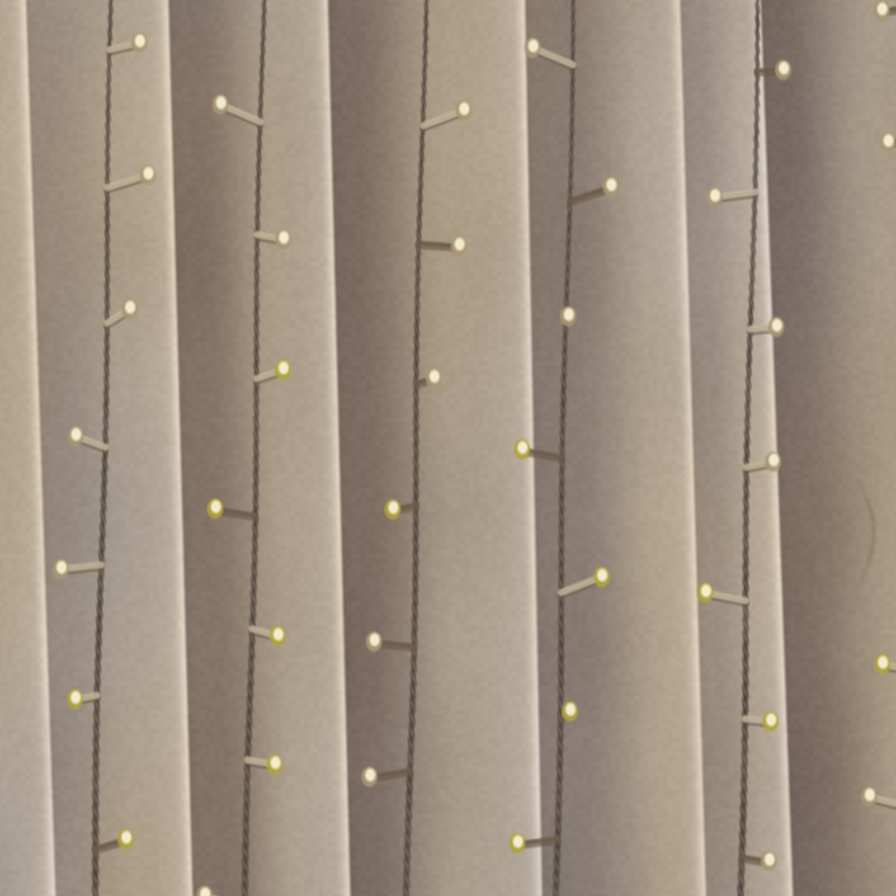
Write a Shadertoy shader that draws this pattern.

```glsl
// Draped curtain with hanging strings of small lamps.
// Slanted folds are layered left to right, each shaded from shadow to a lit crest;
// twisted wires hang in front and carry lamps whose side follows a sine per string.

const int FOLDS = 7;
const int STRINGS = 6;
const int LAMPS = 7;

// Per fold: right edge at top, right edge at bottom, shadow depth, shadow extent
const vec4 FOLD[FOLDS] = vec4[FOLDS](
    vec4(0.029, 0.062, 0.05, 0.20), vec4(0.188, 0.215, 0.30, 0.42),
    vec4(0.366, 0.391, 0.85, 0.47), vec4(0.586, 0.605, 1.00, 0.40),
    vec4(0.759, 0.788, 0.65, 0.56), vec4(0.849, 0.885, 0.28, 0.50),
    vec4(1.080, 1.140, 1.00, 0.36));

// Per string: x at top, depth of first lamp, phase and rate of lamp side
const vec4 STRING[STRINGS] = vec4[STRINGS](
    vec4(0.125, 0.050, 0.60, 1.05), vec4(0.294, 0.122, -1.57, 2.09),
    vec4(0.474, 0.126, 1.20, 0.80), vec4(0.639, 0.056, -1.00, 2.05),
    vec4(0.845, 0.075, -3.66, 2.09), vec4(1.030, 0.006, -1.80, 1.10));

float hash(vec2 p) {
    vec3 q = fract(vec3(p.xyx) * 0.1031);
    q += dot(q, q.yzx + 33.33);
    return fract((q.x + q.y) * q.z);
}

float noise(vec2 p) {
    vec2 i = floor(p), f = fract(p);
    f = f * f * (3.0 - 2.0 * f);
    return mix(mix(hash(i), hash(i + vec2(1, 0)), f.x),
               mix(hash(i + vec2(0, 1)), hash(i + vec2(1, 1)), f.x), f.y);
}

float segmentDist(vec2 p, vec2 a, vec2 b) {
    vec2 ab = b - a;
    return length(p - a - ab * clamp(dot(p - a, ab) / dot(ab, ab), 0.0, 1.0));
}

float cover(float d, float soft) {
    return 1.0 - smoothstep(-soft, soft, d);
}

// Cloth between two edges: shadow on the left, bright crest on the right
vec3 foldColor(vec2 p, float left, float right, float depth, float extent) {
    float fromLeft = max(p.x - left, 0.0);
    float fromRight = max(right - p.x, 0.0);
    float lift = smoothstep(extent - 0.30, extent + 0.20, fromLeft / (right - left));
    vec3 shadow = mix(vec3(0.635, 0.59, 0.545), vec3(0.48, 0.42, 0.385), depth);
    vec3 cloth = mix(shadow, vec3(0.655, 0.605, 0.54), lift);
    cloth += vec3(0.10, 0.10, 0.105) * exp(-fromRight / 0.030);
    cloth -= 0.03 * exp(-fromLeft / 0.008);
    return mix(cloth, vec3(0.90, 0.85, 0.79), 0.8 * exp(-fromRight * fromRight / 0.00006));
}

vec3 curtain(vec2 p, float soft) {
    vec3 col = vec3(0.0);
    float left = -0.12;
    for (int i = 0; i < FOLDS; i++) {
        vec4 f = FOLD[i];
        float right = mix(f.y, f.x, p.y);
        vec3 c = foldColor(p, left, right, f.z, f.w);
        col = mix(col, c, smoothstep(-soft, soft, p.x - left));
        left = right;
    }
    // Uneven warmth, soft mottling and fine weave
    col += vec3(0.012, 0.0, -0.022) * (2.0 * noise(p * vec2(8.0, 2.5)) - 1.0);
    col += 0.03 * (noise(p * vec2(18.0, 7.0)) - 0.5);
    col += 0.03 * (noise(p * 190.0) - 0.5);
    // Small crease near the right side
    float h = p.y - 0.405;
    float crease = abs(p.x - 0.975 + 5.0 * h * h);
    return col - 0.10 * cover(crease - 0.001, 0.005) * cover(abs(h) - 0.045, 0.025);
}

float wireX(float topX, float y) {
    float down = 1.0 - y;
    return topX - 0.019 * down + 0.002 * sin(down * 9.0 + topX * 30.0);
}

// Twisted wire, fading unevenly along its length
vec3 addWire(vec3 col, vec2 p, float topX, float soft) {
    float x = p.x - wireX(topX, p.y);
    float twist = sin(p.y * 420.0 + x * 500.0);
    float width = mix(0.0036, 0.0022, p.y) + 0.0007 * twist;
    vec3 wire = vec3(0.35, 0.30, 0.265) + 0.05 * twist;
    float strength = 0.78 + 0.22 * noise(vec2(topX * 90.0, p.y * 40.0));
    return mix(col, wire, strength * cover(abs(x) - width, soft * 1.3));
}

// Translucent stem with a shaded underside and a glowing tip
vec3 addLamp(vec3 col, vec2 p, vec2 root, vec2 tip, float seed, float soft) {
    float stem = segmentDist(p, root, tip);
    float under = segmentDist(p + vec2(0.0, 0.003), root, tip);
    float pale = step(0.4, seed);
    vec3 stemColor = mix(vec3(0.42, 0.36, 0.30), vec3(0.76, 0.71, 0.61), pale);
    col = mix(col, vec3(0.41, 0.35, 0.28), 0.65 * cover(under - 0.0037, soft * 1.4));
    col = mix(col, stemColor, 0.85 * cover(stem - mix(0.0025, 0.0038, pale), soft * 1.4));
    vec2 q = (p - tip) * vec2(1.25, 1.0);
    float yellow = step(0.4, fract(seed * 7.3)) * step(p.y, 0.62);
    vec3 rim = mix(vec3(0.66, 0.59, 0.45), vec3(0.69, 0.64, 0.24), yellow);
    col = mix(col, rim, 0.9 * cover(length(q) - 0.0112, soft * 1.5));
    return mix(col, vec3(0.95, 0.92, 0.80), cover(length(q - vec2(0.001, 0.002)) - 0.007, soft * 1.7));
}

void mainImage(out vec4 fragColor, in vec2 fragCoord) {
    vec2 p = fragCoord / iResolution.xy;
    float soft = max(0.0016, 1.0 / iResolution.y);
    vec3 col = curtain(p, 1.7 * soft);
    for (int s = 0; s < STRINGS; s++) {
        vec4 g = STRING[s];
        col = addWire(col, p, g.x, soft);
        for (int i = 0; i < LAMPS; i++) {
            float k = float(i), seed = hash(vec2(k + 3.0, float(s) * 5.0 + 1.0));
            float y = 1.0 - g.y - k * 0.147 + 0.012 * (seed - 0.5);
            float side = clamp(1.3 * sin(g.z + k * g.w), -1.0, 1.0);
            vec2 root = vec2(wireX(g.x, y), y - 0.028 * (fract(seed * 13.7) - 0.3));
            col = addLamp(col, p, root, vec2(root.x + 0.045 * side, y), seed, soft);
        }
    }
    fragColor = vec4(clamp(col, 0.0, 1.0), 1.0);
}
```
